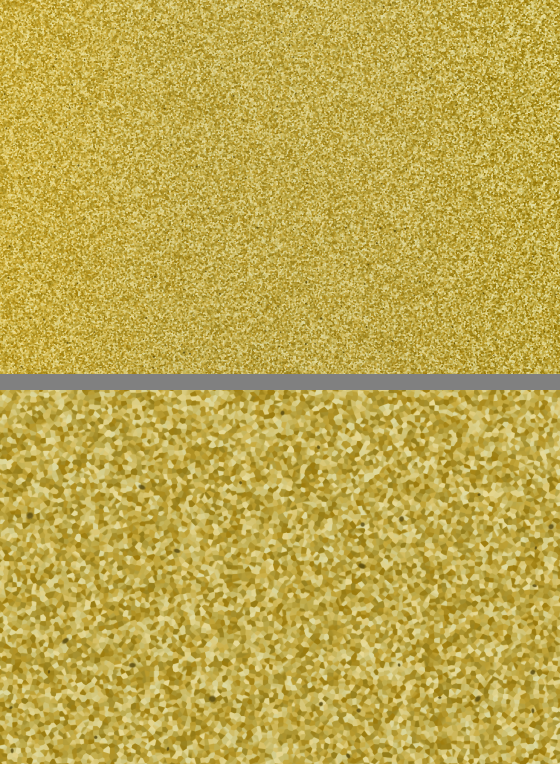
Top: the whole. Bottom: its middle third, enlarged.
Write a Shadertoy shader that draws this texture.

```glsl
const float GRAINS = 245.0;    // grains per canvas height
const float SPECK_CELLS = 30.0;
const float GRAIN_EDGE = 14.0; // higher gives crisper grain borders
const int SAMPLES = 2;         // antialiasing samples per axis

const vec3 SHADOW_GOLD = vec3(0.58, 0.46, 0.03);
const vec3 BODY_GOLD = vec3(0.772, 0.675, 0.265);
const vec3 GLINT_GOLD = vec3(0.92, 0.89, 0.66);
const vec3 SPECK_OLIVE = vec3(0.36, 0.30, 0.05);

// Integer hash: three random values per cell and seed
vec3 hash3(vec2 cell, int seed) {
    uvec3 v = uvec3(ivec3(ivec2(cell), seed));
    v = v * 1664525u + 1013904223u;
    v.x += v.y * v.z; v.y += v.z * v.x; v.z += v.x * v.y;
    v ^= v >> 16u;
    v.x += v.y * v.z; v.y += v.z * v.x; v.z += v.x * v.y;
    return vec3(v >> 8u) / 16777216.0;
}

float valueNoise(vec2 p, int seed) {
    vec2 i = floor(p), f = fract(p);
    f = f * f * (3.0 - 2.0 * f);
    float low = mix(hash3(i, seed).x, hash3(i + vec2(1, 0), seed).x, f.x);
    float high = mix(hash3(i + vec2(0, 1), seed).x, hash3(i + vec2(1, 1), seed).x, f.x);
    return mix(low, high, f.y);
}

// Tone and hue of soft-edged Voronoi grains
vec2 softGrain(vec2 p, int seed) {
    vec2 base = floor(p);
    vec2 sum = vec2(0.0);
    float total = 0.0;
    for (int y = -1; y <= 1; y++) {
        for (int x = -1; x <= 1; x++) {
            vec2 cell = base + vec2(x, y);
            vec3 random = hash3(cell, seed);
            vec2 offset = cell + random.xy - p;
            float weight = exp(-GRAIN_EDGE * dot(offset, offset));
            sum += weight * vec2(random.z, fract(random.z * 37.0));
            total += weight;
        }
    }
    return sum / total;
}

vec3 goldRamp(float tone) {
    vec3 lower = mix(SHADOW_GOLD, BODY_GOLD, clamp(tone * 2.0, 0.0, 1.0));
    return mix(lower, GLINT_GOLD, clamp(tone * 2.0 - 1.0, 0.0, 1.0));
}

// Coverage of a sparse, slightly stretched speck
float speckMask(vec2 p, float density, int seed) {
    vec2 cell = floor(p);
    vec3 place = hash3(cell, seed);
    vec3 form = hash3(cell, seed + 1);
    vec2 q = p - cell - mix(vec2(0.2), vec2(0.8), place.xy);
    float angle = 6.2832 * form.x;
    q = mat2(cos(angle), -sin(angle), sin(angle), cos(angle)) * q;
    float radius = mix(0.045, 0.11, form.y);
    float d = length(q * vec2(1.0, mix(1.0, 1.7, form.z)));
    return step(place.z, density) * (1.0 - smoothstep(radius * 0.5, radius * 1.25, d));
}

vec3 glitter(vec2 p, float contrast) {
    vec2 grain = softGrain(p * GRAINS, 11);
    float tone = 0.5 + contrast * (grain.x - 0.5);
    // Amber to greenish drift between grains
    return goldRamp(tone) + (grain.y - 0.5) * vec3(0.04, -0.015, -0.08);
}

// Broad lighting: warm left side, muted centre, deeper right side
vec3 sheetTint(vec2 uv) {
    float left = 1.0 - smoothstep(0.0, 0.4, uv.x);
    float right = smoothstep(0.65, 1.0, uv.x);
    vec3 tint = vec3(-0.010, -0.004, 0.010);
    tint += left * vec3(0.036, 0.018, -0.025);
    tint += right * vec3(-0.003, -0.006, -0.035);
    return tint + 0.012 * (uv.y - 0.5);
}

void mainImage(out vec4 fragColor, in vec2 fragCoord) {
    vec2 uv = fragCoord / iResolution.xy;
    float contrast = 0.88 + 0.2 * smoothstep(0.6, 1.0, uv.x) * (0.5 + 0.5 * uv.y);
    float patches = valueNoise(uv * vec2(9.0, 6.0), 41);
    float density = mix(0.06, 0.42, patches) * (1.0 - 0.7 * smoothstep(0.6, 0.95, uv.x));

    vec3 color = vec3(0.0);
    for (int y = 0; y < SAMPLES; y++) {
        for (int x = 0; x < SAMPLES; x++) {
            vec2 shift = (vec2(x, y) + 0.5) / float(SAMPLES) - 0.5;
            vec2 p = (fragCoord + shift) / iResolution.y;
            vec3 gold = glitter(p, contrast);
            float speck = speckMask(p * SPECK_CELLS, density, 57);
            color += mix(gold, SPECK_OLIVE, 0.85 * speck);
        }
    }
    color = color / float(SAMPLES * SAMPLES) + sheetTint(uv);
    fragColor = vec4(clamp(color, 0.0, 1.0), 1.0);
}
```
